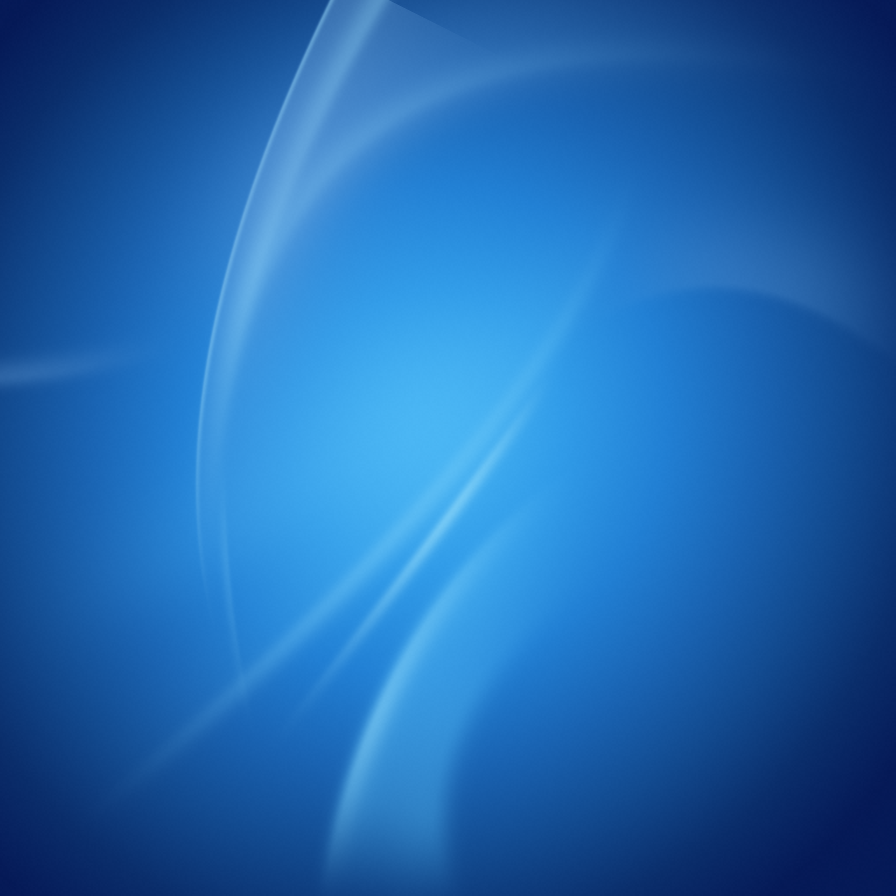
Write a WebGL 2 fragment shader that draws this background.

```glsl
#version 300 es
precision highp float;
// Blue abstract backdrop: a radial glow through a colour ramp, overlaid with
// translucent ribbons. Each ribbon follows a quadratic Bezier curve and has its
// own softness on either side, so one rim can be crisp and the other misty.

uniform vec2 u_resolution;
out vec4 fragColor;

// Tunable values
const vec2 GLOW_CENTER = vec2(0.475, 0.520);
const float GLOW_RADIUS = 0.56;
const float GLOW_POWER = 1.2;
const float GRAIN = 0.008;
const vec3 MIST = vec3(0.43, 0.65, 0.87);
const vec3 SKY = vec3(0.32, 0.73, 0.96);
const vec3 PALE = vec3(0.60, 0.87, 0.98);
const int RAMP_SIZE = 7;
const vec3 RAMP[RAMP_SIZE] = vec3[](
    vec3(0.02, 0.10, 0.34), vec3(0.04, 0.18, 0.42), vec3(0.07, 0.29, 0.56),
    vec3(0.10, 0.39, 0.70), vec3(0.13, 0.50, 0.83), vec3(0.19, 0.61, 0.91),
    vec3(0.29, 0.72, 0.96));

float hash(vec2 p) {
    return fract(sin(dot(p, vec2(12.9898, 78.233))) * 43758.5453);
}

// Piecewise linear colour ramp, level in 0..1
vec3 ramp(float level) {
    float s = clamp(level, 0.0, 1.0) * float(RAMP_SIZE - 1);
    vec3 color = RAMP[0];
    for (int i = 1; i < RAMP_SIZE; i++) {
        color = mix(color, RAMP[i], clamp(s - float(i - 1), 0.0, 1.0));
    }
    return color;
}

// Signed distance (positive left of travel) and parameter of the nearest point
vec2 bezier(vec2 p, vec2 a, vec2 b, vec2 c) {
    vec2 u = 2.0 * (b - a), v = a - 2.0 * b + c;
    float t = 0.0, best = 1e6;
    for (int i = 0; i <= 12; i++) {
        float s = float(i) / 12.0;
        vec2 d = a + s * (u + s * v) - p;
        if (dot(d, d) < best) { best = dot(d, d); t = s; }
    }
    // Newton refinement of the coarse guess
    for (int i = 0; i < 4; i++) {
        vec2 d = a + t * (u + t * v) - p;
        vec2 tangent = u + 2.0 * t * v;
        float speed = dot(tangent, tangent);
        float slope = max(speed + 2.0 * dot(d, v), 0.3 * speed);
        t = clamp(t - dot(d, tangent) / slope, 0.0, 1.0);
    }
    vec2 d = p - a - t * (u + t * v);
    vec2 tangent = u + 2.0 * t * v;
    float side = tangent.x * d.y - tangent.y * d.x;
    return vec2(side < 0.0 ? -length(d) : length(d), t);
}

// width: softness left and right of travel; fade: lengths of the end fades
float ribbon(vec2 p, vec2 a, vec2 b, vec2 c, vec2 width, vec2 fade) {
    vec2 q = bezier(p, a, b, c);
    float x = q.x / (q.x > 0.0 ? width.x : width.y);
    return exp(-x * x) * smoothstep(0.0, fade.x, q.y) * smoothstep(0.0, fade.y, 1.0 - q.y);
}

void main() {
    vec2 p = gl_FragCoord.xy / u_resolution;

    // Base glow, slightly stretched along the rising diagonal
    vec2 d = p - GLOW_CENTER;
    float along = dot(d, vec2(0.6, 0.8));
    float r = sqrt(dot(d, d) - 0.12 * along * along + 0.002);
    float level = 1.0 - pow(r / GLOW_RADIUS, GLOW_POWER);
    vec3 col = ramp(0.16 + 0.86 * level);

    // Broad diagonal beam and the arch on the right
    col = mix(col, SKY, 0.30 * ribbon(p, vec2(0.66, 0.72), vec2(0.42, 0.44),
        vec2(-0.05, 0.29), vec2(0.06, 0.08), vec2(0.5, 0.6)));
    col = mix(col, MIST, 0.24 * ribbon(p, vec2(0.625, 0.622), vec2(0.82, 0.773),
        vec2(1.042, 0.57), vec2(0.08, 0.010), vec2(0.5, 0.4)));

    // Upper sheet: misty body, crisp rim, inner fold and sweeping crest
    vec2 rimA = vec2(0.383, 1.026), rimB = vec2(0.154, 0.570), rimC = vec2(0.247, 0.271);
    col = mix(col, MIST, 0.42 * ribbon(p, rimA, rimB, rimC, vec2(0.11, 0.002), vec2(0.001, 0.85)));
    col = mix(col, PALE, 0.38 * ribbon(p, rimA, rimB, rimC, vec2(0.003, 0.002), vec2(0.001, 0.6)));
    col = mix(col, PALE, 0.34 * ribbon(p, vec2(0.436, 1.02), vec2(0.224, 0.674),
        vec2(0.234, 0.349), vec2(0.010, 0.018), vec2(0.001, 0.6)));
    vec2 crestA = vec2(0.254, 0.544), crestB = vec2(0.323, 1.0625), crestC = vec2(1.029, 0.902);
    col = mix(col, MIST, 0.38 * ribbon(p, crestA, crestB, crestC, vec2(0.10, 0.035), vec2(0.3, 0.7)));
    col = mix(col, PALE, 0.20 * ribbon(p, crestA, crestB, crestC, vec2(0.020, 0.012), vec2(0.2, 0.8)));
    col = mix(col, PALE, 0.14 * ribbon(p, vec2(0.25, 0.50), vec2(0.245, 0.33),
        vec2(0.287, 0.165), vec2(0.003, 0.006), vec2(0.4, 0.6)));

    // Wisp at the left
    col = mix(col, MIST, 0.30 * ribbon(p, vec2(-0.02, 0.578), vec2(0.1, 0.585),
        vec2(0.215, 0.622), vec2(0.018, 0.012), vec2(0.001, 0.9)));

    // Long blade, then the narrow bright blade
    vec2 bladeA = vec2(0.710, 0.831), bladeB = vec2(0.641, 0.525), bladeC = vec2(0.065, 0.0625);
    col = mix(col, SKY, 0.32 * ribbon(p, bladeA, bladeB, bladeC, vec2(0.012, 0.07), vec2(0.5, 0.5)));
    col = mix(col, PALE, 0.34 * ribbon(p, bladeA, bladeB, bladeC, vec2(0.016, 0.010), vec2(0.9, 0.45)));
    col = mix(col, PALE, 0.62 * ribbon(p, vec2(0.625, 0.596), vec2(0.518, 0.440),
        vec2(0.293, 0.154), vec2(0.009, 0.006), vec2(0.5, 0.6)));

    // Lower folds curling down to the bottom edge
    vec2 foldA = vec2(0.651, 0.479), foldB = vec2(0.410, 0.315), foldC = vec2(0.360, -0.02);
    col = mix(col, SKY, 0.42 * ribbon(p, foldA, foldB, foldC, vec2(0.06, 0.012), vec2(0.4, 0.25)));
    col = mix(col, PALE, 0.48 * ribbon(p, foldA, foldB, foldC, vec2(0.016, 0.008), vec2(0.7, 0.4)));
    col = mix(col, SKY, 0.40 * ribbon(p, vec2(0.677, 0.388), vec2(0.410, 0.193),
        vec2(0.505, -0.03), vec2(0.022, 0.06), vec2(0.5, 0.3)));

    // Fine grain against banding
    col += GRAIN * (hash(floor(p * 512.0)) - 0.5);
    fragColor = vec4(clamp(col, 0.0, 1.0), 1.0);
}
```
